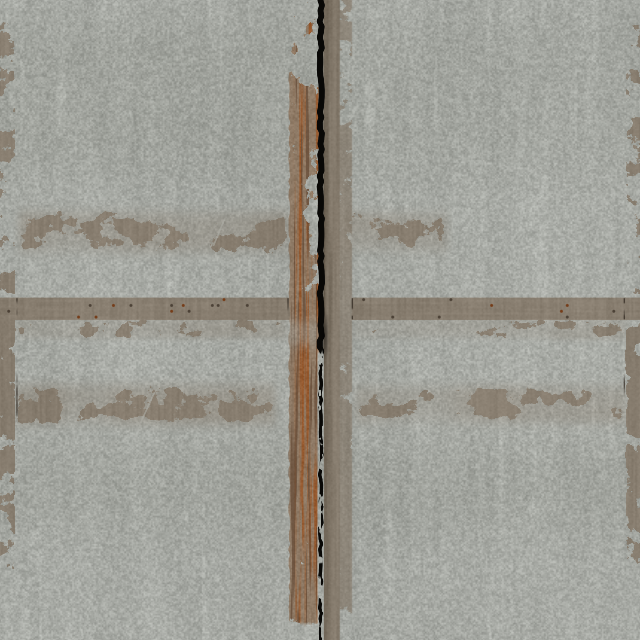
This texture is drawn by a Shadertoy shader. Its source:

```glsl
float hash(vec2 p) {
    vec3 q = fract(p.xyx * 0.1031);
    q += dot(q, q.yzx + 33.33);
    return fract((q.x + q.y) * q.z);
}

float noise(vec2 p) {
    vec2 i = floor(p), f = fract(p);
    f = f * f * (3.0 - 2.0 * f);
    return mix(mix(hash(i), hash(i + vec2(1, 0)), f.x),
               mix(hash(i + vec2(0, 1)), hash(i + vec2(1, 1)), f.x), f.y);
}

float fbm(vec2 p) {
    float sum = 0.0, gain = 0.46;
    for (int i = 0; i < 5; i++) {
        sum += gain * noise(p);
        p = mat2(1.6, 1.2, -1.2, 1.6) * p + 17.3;
        gain *= 0.56;
    }
    return sum;
}

float span(float v, float lo, float hi, float soft) {
    return smoothstep(lo - soft, lo + soft, v) * (1.0 - smoothstep(hi - soft, hi + soft, v));
}

// Horizontal rub mark: soft across its height, bounded along x
float rub(vec2 p, float y, float height, float left, float right) {
    float d = (p.y - y) / height;
    return exp(-d * d * d * d) * span(p.x, left, right, 0.012);
}

float segment(vec2 p, vec2 a, vec2 b) {
    vec2 d = b - a;
    return length(p - a - d * clamp(dot(p - a, d) / dot(d, d), 0.0, 1.0));
}

void mainImage(out vec4 fragColor, in vec2 fragCoord) {
    vec2 p = fragCoord / iResolution.xy;
    float aa = 0.7 / iResolution.y;
    float flakes = fbm(p * vec2(36.0, 42.0));
    float grain = noise(p * 270.0) + noise(p * 430.0 + 51.0) - 1.0;
    float fibre = noise(p * vec2(330.0, 9.0)) - 0.5;

    // Speckled paint with broad clouds and faint vertical runs
    float cloud = fbm(p * vec2(5.0, 3.0) + 4.0) - 0.5;
    float runs = noise(p * vec2(85.0, 5.0)) - 0.5;
    float dull = span(p.y, 0.73, 0.97, 0.07) * (1.0 - 0.6 * p.x) + 0.7 * span(p.y, 0.17, 0.31, 0.06);
    vec3 paint = vec3(0.652, 0.662, 0.640) + 0.085 * grain + 0.05 * cloud + 0.03 * runs;
    paint -= dull * vec3(0.032, 0.032, 0.035);
    paint += 0.05 * smoothstep(0.72, 0.95, noise(p * vec2(110.0, 6.0) + 31.0)) * noise(p * 90.0);

    // Bare weathered wood
    vec3 wood = vec3(0.53, 0.49, 0.435) + 0.045 * fibre + 0.025 * grain + 0.05 * cloud;

    // Four rub marks and the wear beneath the rail
    float rubs = rub(p, 0.637, 0.034, 0.03, 0.45) * (1.0 - 0.22 * span(p.x, 0.27, 0.40, 0.03))
        + 0.88 * rub(p, 0.637, 0.032, 0.54, 0.70)
        + rub(p, 0.368, 0.033, 0.025, 0.43) * (1.0 - 0.3 * span(p.x, 0.10, 0.17, 0.02))
        + rub(p, 0.368, 0.031, 0.555, 0.98) * (0.77 + 0.23 * span(p.x, 0.71, 0.82, 0.02))
        + 0.65 * rub(p, 0.487, 0.017, 0.025, 0.45)
        + 0.62 * rub(p, 0.487, 0.017, 0.55, 0.86)
        + 0.85 * rub(p, 0.487, 0.018, 0.86, 0.98);
    paint = mix(paint, wood, 0.38 * rubs * (0.5 + noise(p * vec2(9.0, 18.0))));

    // Flaking posts on both outer edges
    float leftPost = (1.0 - smoothstep(0.022, 0.026, p.x))
        * (0.43 * span(p.y, 0.10, 0.98, 0.02) + 0.19 * span(p.y, 0.21, 0.51, 0.04));
    float rightPost = smoothstep(0.974, 0.980, p.x)
        * (0.39 * span(p.y, 0.10, 0.97, 0.03) + 0.19 * span(p.y, 0.15, 0.50, 0.04));
    float wear = max(0.57 * rubs, max(leftPost, rightPost));
    vec3 col = mix(paint, wood, smoothstep(-0.018, 0.018, flakes + wear - 1.0));

    // Horizontal rail with rust specks and dark pores
    vec2 cell = floor(p * 110.0);
    float speck = 1.0 - smoothstep(0.12, 0.38, length(fract(p * 110.0) - 0.5));
    vec3 rail = wood + 0.03 * (noise(p * vec2(12.0, 300.0)) - 0.5);
    rail = mix(rail, vec3(0.46, 0.24, 0.10), speck * step(0.975, hash(cell)));
    rail = mix(rail, vec3(0.24, 0.20, 0.16), 0.8 * speck * step(0.97, hash(cell + 70.0)));
    col = mix(col, rail, span(p.y, 0.500, 0.535, aa));

    // Grey board right of the gap, its outer margin chipped
    float margin = 0.66 * span(p.y, 0.04, 0.79, 0.025) + 0.46 * smoothstep(0.76, 0.81, p.y);
    float bare = smoothstep(-0.03, 0.03, flakes + margin - 1.0);
    vec3 marginWood = mix(wood, paint, 0.22);
    col = mix(col, marginWood, bare * span(p.x, 0.525, 0.550, 0.0015));
    vec3 board = wood - 0.015 + 0.06 * (noise(p * vec2(180.0, 4.0)) - 0.5);
    board -= 0.12 * exp(-max(p.x - 0.505, 0.0) * 160.0);
    col = mix(col, board, span(p.x, 0.505, 0.531, 0.0015));

    // Orange streaked board left of the gap
    float streak = noise(p * vec2(260.0, 5.0)) * 0.65 + noise(p * vec2(520.0, 17.0)) * 0.35;
    float warm = smoothstep(0.36, 0.74, streak) * smoothstep(0.456, 0.466, p.x);
    vec3 timber = mix(vec3(0.56, 0.48, 0.40), vec3(0.59, 0.35, 0.18), warm) + 0.06 * grain;
    timber = mix(timber, vec3(0.36, 0.25, 0.17), 0.6 * smoothstep(0.66, 0.86, noise(p * vec2(380.0, 8.0) + 9.0)));
    timber = mix(timber, paint, 0.4 * span(p.y, 0.46, 0.498, 0.015));
    float cover = 0.43 * smoothstep(0.80, 0.90, p.y)
        + 0.42 * span(p.y, 0.56, 0.78, 0.03) * smoothstep(0.462, 0.490, p.x)
        + 0.22 + 0.4 * (1.0 - smoothstep(0.015, 0.045, p.y));
    timber = mix(timber, paint, smoothstep(-0.02, 0.02, fbm(p * vec2(50.0, 42.0) + 23.0) + cover - 1.0));
    float ragged = 0.003 * (noise(p * vec2(20.0, 120.0)) - 0.5);
    col = mix(col, timber, span(p.x + ragged, 0.452, 0.497, 0.001) * smoothstep(0.018, 0.028, p.y + 3.0 * ragged));

    // Black gap, solid above and broken below
    float upper = smoothstep(0.445, 0.455, p.y);
    float chips = noise(p * vec2(240.0, 55.0)) + 0.35 * noise(p * vec2(300.0, 190.0));
    float broken = smoothstep(0.52, 0.62, chips);
    col = mix(col, paint, (1.0 - upper) * span(p.x, 0.496, 0.506, aa));
    float gap = span(p.x + 1.2 * ragged, mix(0.4985, 0.4965, upper), mix(0.504, 0.506, upper), 0.0008);
    col = mix(col, vec3(0.035, 0.032, 0.025), gap * mix(broken, 1.0, upper));
    col *= 1.0 - 0.35 * span(p.y, 0.45, 0.50, 0.02) * span(p.x, 0.505, 0.512, 0.003);

    // Dark joints where boards meet
    float outerJoint = span(p.x, 0.0255, 0.0275, aa) + span(p.x, 0.9745, 0.9765, aa);
    float innerJoint = span(p.x, 0.449, 0.451, aa) + span(p.x, 0.5495, 0.5515, aa);
    float joints = (outerJoint + innerJoint) * span(p.y, 0.501, 0.534, aa)
        + outerJoint * span(p.y, 0.35, 0.41, 0.01);
    col = mix(col, vec3(0.16, 0.13, 0.10), 0.75 * joints * smoothstep(0.2, 0.6, noise(p * vec2(40.0, 90.0))));

    // Pale diagonal scratches through the rub marks
    float scratch = min(segment(p, vec2(0.334, 0.617), vec2(0.350, 0.656)),
                        segment(p, vec2(0.220, 0.340), vec2(0.241, 0.386)));
    col = mix(col, vec3(0.68, 0.68, 0.65), 0.6 * (1.0 - smoothstep(0.0005, 0.002, scratch)));

    fragColor = vec4(clamp(col, 0.0, 1.0), 1.0);
}
```
